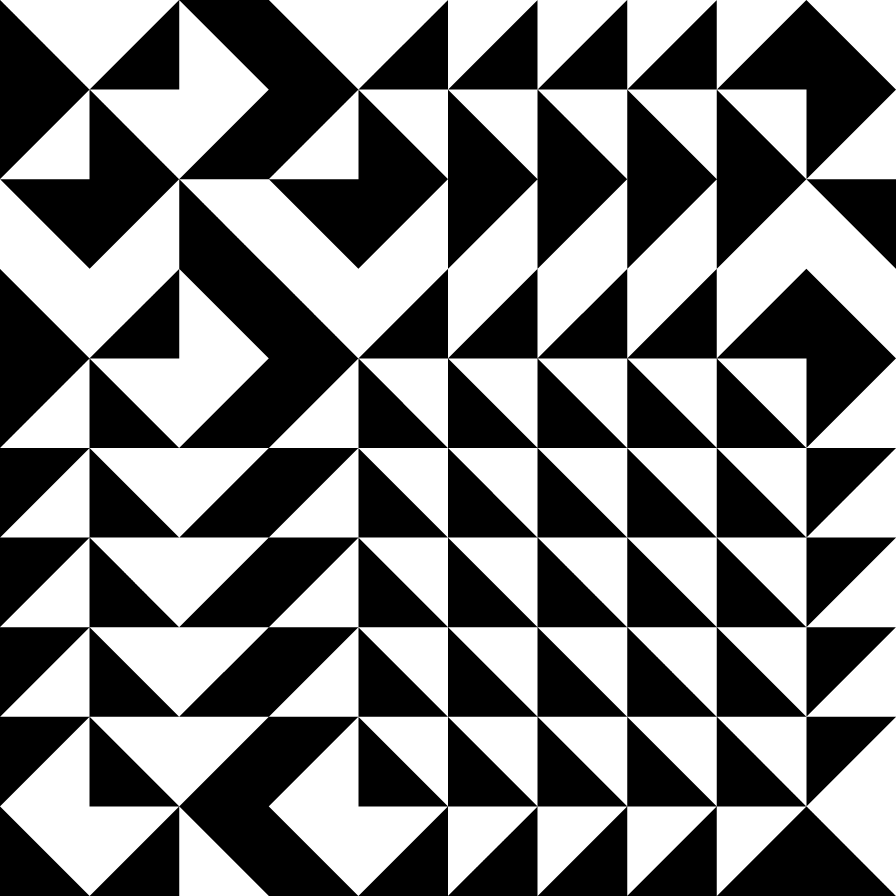
Write a WebGL 1 fragment shader that draws this pattern.

```glsl
precision highp float;

uniform vec2 u_resolution;

// Quarter turn contributed by one column or row: +1, -1 or none
float lineTurn(float i) {
  if (i < 0.5 || i > 8.5 || abs(i - 3.0) < 0.5) return 1.0;
  return abs(i - 2.0) < 0.5 ? -1.0 : 0.0;
}

// 1 inside the black half of a diagonally split tile, 0 in the white half
float blackTriangle(vec2 grid) {
  vec2 tile = floor(grid);
  vec2 local = fract(grid) - 0.5;

  // Columns turn the tile clockwise, rows counted from the top turn it back
  float turns = lineTurn(tile.x) - lineTurn(9.0 - tile.y);
  float angle = radians(225.0 - 90.0 * turns);
  return step(0.0, dot(local, vec2(cos(angle), sin(angle))));
}

void main() {
  // Average a 4 by 4 set of samples to smooth diagonals and tile borders
  float black = 0.0;
  for (int j = 0; j < 4; j++) {
    for (int i = 0; i < 4; i++) {
      vec2 offset = (vec2(float(i), float(j)) + 0.5) / 4.0 - 0.5;
      black += blackTriangle(10.0 * (gl_FragCoord.xy + offset) / u_resolution);
    }
  }
  gl_FragColor = vec4(vec3(1.0 - black / 16.0), 1.0);
}
```
